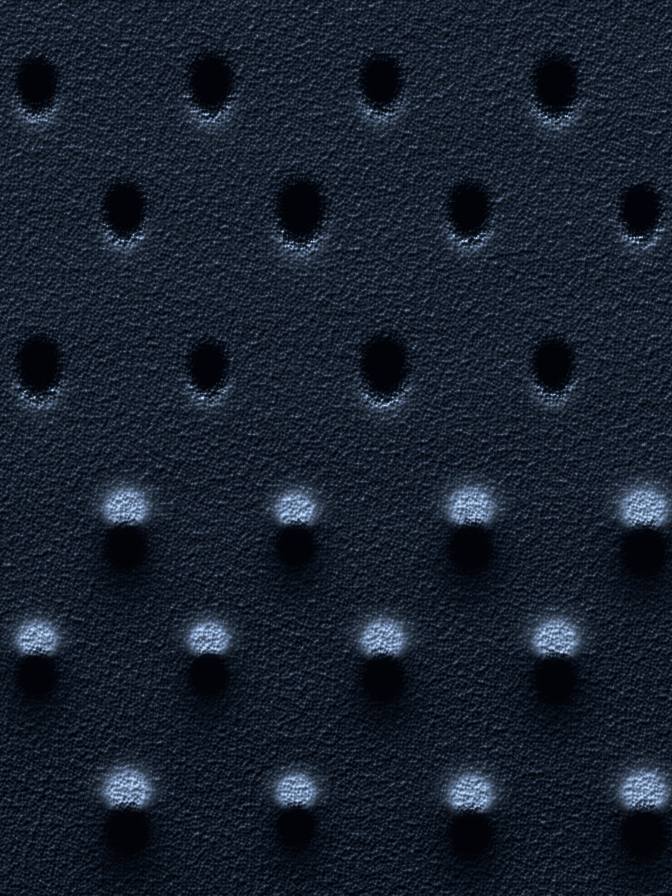
Give the GLSL for this pattern, as a WebGL 1 fragment shader.

```glsl
precision highp float;
// Dark grained sheet with staggered rows of dimples above and raised studs below.
// Cellular noise, differenced along the light, gives the leathery grain; each
// dimple or stud adds shadow and glow to one tone, which a colour ramp tints.
uniform vec2 u_resolution;

// Layout in canvas widths, measured from the top left corner
const int ROWS = 6;
const int COLUMNS = 4;
const float FIRST_STUD_ROW = 3.0;
const vec2 FIRST_CENTER = vec2(0.057, 0.1215);
const vec2 PITCH = vec2(0.2562, 0.2115);
const float STAGGER = 0.130;
const float ROW_LIFT = 0.019;      // every third row sits a little high
const float PLACE_JITTER = 0.008;
const float SIZE_JITTER = 0.22;

const vec2 HOLE_RADII = vec2(0.037, 0.048);
const vec2 CAP_RADII = vec2(0.037, 0.034);
const vec2 SHADOW_RADII = vec2(0.039, 0.043);

const float FINE_GRAIN = 185.0;
const float COARSE_GRAIN = 80.0;
const vec2 LIGHT_STEP = vec2(0.18, 0.48);
const float TOP_TONE = 0.35;
const float BOTTOM_TONE = 0.25;

const vec3 PIT = vec3(0.006, 0.012, 0.03);
const vec3 NAVY = vec3(0.04, 0.07, 0.12);
const vec3 SLATE = vec3(0.11, 0.15, 0.20);
const vec3 STEEL = vec3(0.19, 0.24, 0.31);
const vec3 HAZE = vec3(0.30, 0.36, 0.45);
const vec3 SKY = vec3(0.42, 0.52, 0.66);
const vec3 FROST = vec3(0.74, 0.85, 0.98);

vec2 hash2(vec2 p) {
  vec2 k = vec2(dot(p, vec2(127.1, 311.7)), dot(p, vec2(269.5, 183.3)));
  return fract(sin(k) * 43758.5);
}

// Distance to the nearest scattered point
float cellular(vec2 p) {
  vec2 cell = floor(p);
  float nearest = 4.0;
  for (int j = -1; j <= 1; j++) {
    for (int i = -1; i <= 1; i++) {
      vec2 c = cell + vec2(float(i), float(j));
      vec2 d = c + hash2(c) - p;
      nearest = min(nearest, dot(d, d));
    }
  }
  return sqrt(nearest);
}

// Slope of the cellular surface along the light
float relief(vec2 p) {
  return cellular(p + LIGHT_STEP) - cellular(p - LIGHT_STEP * 0.3);
}

// Broad, faint creases
float creases(vec2 p) {
  float bend = 0.8 * sin(p.x * 9.0 + 1.3 * sin(p.y * 7.0));
  return sin(p.y * 31.0 + p.x * 5.0 + bend) + 0.6 * sin(p.y * 73.0 - p.x * 17.0 + bend * 2.0);
}

float addHole(float tone, float grain, vec2 d, float size) {
  vec2 q = d / (HOLE_RADII * size);
  q.x *= 1.0 + 0.14 * q.y;         // narrower toward the lower lip
  float r = length(q) + grain * 0.18;
  float lowerSide = smoothstep(0.1, 0.95, q.y / max(length(q), 0.01));
  float rim = exp(-pow((r - 1.2) / 0.25, 2.0)) * lowerSide;
  float halo = exp(-pow((r - 1.35) / 0.4, 2.0)) * lowerSide;
  tone += rim * (0.25 + grain * 0.25) + halo * 0.12;
  return tone * smoothstep(0.62, 1.16, r);
}

float addStud(float tone, float grain, vec2 d, float size) {
  vec2 s = d / size;
  float rough = grain * 0.16;
  float tail = exp(-dot((s - vec2(0.0, 0.075)) / vec2(0.047, 0.06),
                        (s - vec2(0.0, 0.075)) / vec2(0.047, 0.06)));
  tone *= 1.0 - 0.8 * tail;
  float dome = length(s / CAP_RADII) + rough;
  float upper = 1.0 - smoothstep(0.0, 0.03, s.y);
  tone += 0.22 * exp(-pow((dome - 1.1) / 0.4, 2.0)) * upper;
  float cap = 1.0 - smoothstep(0.62, 1.2, dome);
  tone = mix(tone, 1.03 + grain * 0.5, cap);
  float shade = length((s - vec2(0.0, 0.057)) / SHADOW_RADII) + rough;
  return tone * (0.03 + 0.97 * smoothstep(0.62, 1.08, shade));
}

vec3 ramp(float tone) {
  float t = tone * 5.0;
  vec3 c = mix(PIT, NAVY, clamp(t, 0.0, 1.0));
  c = mix(c, SLATE, clamp(t - 1.0, 0.0, 1.0));
  c = mix(c, STEEL, clamp(t - 2.0, 0.0, 1.0));
  c = mix(c, HAZE, clamp(t - 3.0, 0.0, 1.0));
  c = mix(c, SKY, clamp(t - 4.0, 0.0, 1.0));
  return mix(c, FROST, clamp((t - 5.0) * 0.6, 0.0, 1.0));
}

void main() {
  vec2 p = vec2(gl_FragCoord.x, u_resolution.y - gl_FragCoord.y) / u_resolution.x;
  float depth = gl_FragCoord.y / u_resolution.y;

  // Grained sheet, dimmer toward the bottom
  float grain = relief(p * FINE_GRAIN) + 0.45 * relief(p * COARSE_GRAIN + 17.0);
  float base = mix(BOTTOM_TONE, TOP_TONE, smoothstep(0.0, 0.75, depth));
  float tone = base + 0.012 * creases(p) + grain * 0.42 + 0.3 * pow(max(grain, 0.0), 2.0);

  // Staggered dimples and studs
  for (int j = 0; j < ROWS; j++) {
    for (int i = 0; i < COLUMNS; i++) {
      vec2 id = vec2(float(i), float(j));
      vec2 vary = hash2(id + 3.0) - 0.5;
      vec2 center = FIRST_CENTER + id * PITCH + vary * PLACE_JITTER;
      center.x += STAGGER * mod(id.y, 2.0);
      center.y -= ROW_LIFT * step(abs(mod(id.y, 3.0) - 1.0), 0.5);
      float size = 1.0 + SIZE_JITTER * vary.x;
      if (id.y < FIRST_STUD_ROW) tone = addHole(tone, grain, p - center, size);
      else tone = addStud(tone, grain, p - center, size);
    }
  }
  gl_FragColor = vec4(ramp(tone), 1.0);
}
```
